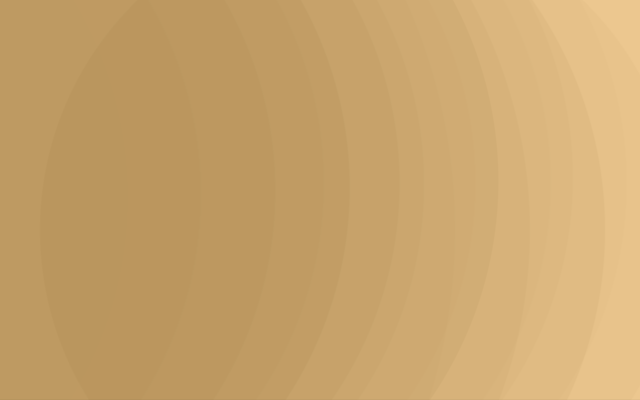
Give the GLSL for this background, as a WebGL 2 fragment shader.

```glsl
#version 300 es
precision highp float;
// Warm sand background made of overlapping translucent discs.
// Three families of large arcs march to the right; each edge crossed
// adds a small lift of light, from deep tan to pale gold.

uniform vec2 u_resolution;
out vec4 fragColor;

const vec3 DEEP_TAN = vec3(186.0, 150.0, 94.0) / 255.0;
const vec3 LIFT_TINT = vec3(1.0, 0.98, 0.98) / 255.0;
const float EDGE_SOFTNESS = 0.0025;
const float BASELINE_HEIGHT = 0.0025;
const float BASELINE_SHADE = 0.93;

// Brightness gained at each successive arc, in 8-bit levels
const float MAIN_LIFT[7] = float[](0.5, 2.0, 3.0, 5.0, 3.0, 6.0, 3.0);
const float UPPER_LIFT[5] = float[](2.0, 4.0, 1.5, 1.5, 2.0);
const float LOWER_LIFT[4] = float[](2.0, 4.0, 6.0, 4.0);

// Coverage outside a disc whose rightmost point is apex
float outsideDisc(vec2 p, vec2 apex, float radius) {
    float d = length(p - apex + vec2(radius, 0.0)) - radius;
    return smoothstep(-EDGE_SOFTNESS, EDGE_SOFTNESS, d);
}

void main() {
    // Height is one unit; x runs to the aspect ratio
    vec2 p = gl_FragCoord.xy / u_resolution.y;
    float light = 0.0;

    // Main arcs, their apex rising slightly towards the right
    for (int i = 0; i < 7; i++) {
        float k = float(i);
        vec2 apex = vec2(0.317 + 0.1858 * k, 0.507 + 0.008 * k);
        light += MAIN_LIFT[i] * outsideDisc(p, apex, 0.96);
    }

    // Arcs centred above the middle
    for (int i = 0; i < 5; i++) {
        vec2 apex = vec2(0.810 + 0.189 * float(i), 0.542);
        light += UPPER_LIFT[i] * outsideDisc(p, apex, 0.95);
    }

    // Arcs centred below the middle, tightening towards the right
    for (int i = 0; i < 4; i++) {
        float k = float(i);
        vec2 apex = vec2(1.1375 + 0.1875 * k, 0.425);
        light += LOWER_LIFT[i] * outsideDisc(p, apex, 1.4 - 0.2 * k);
    }

    vec3 color = DEEP_TAN + LIFT_TINT * light;

    // Faint shade along the bottom rim
    color *= mix(BASELINE_SHADE, 1.0, smoothstep(0.0, BASELINE_HEIGHT, p.y));
    fragColor = vec4(color, 1.0);
}
```
